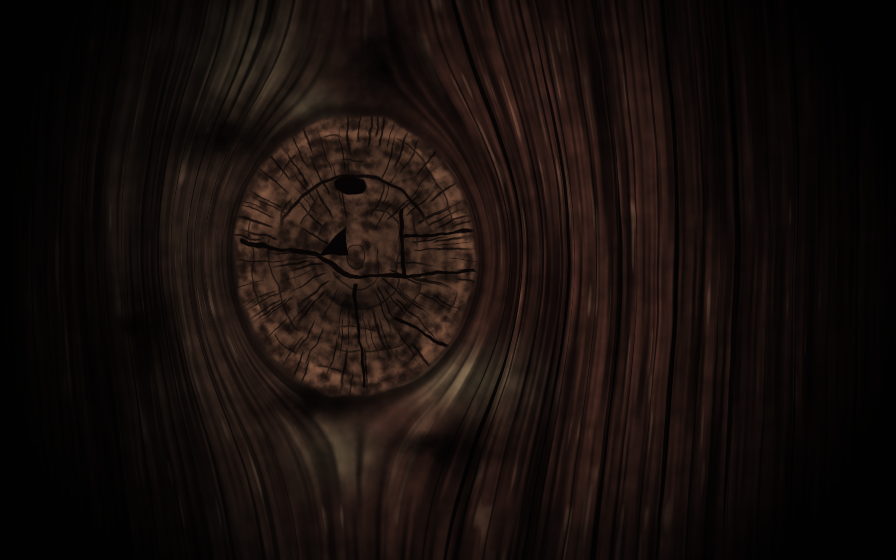
Write a Shadertoy shader that draws this texture.

```glsl
const vec2 KNOT = vec2(0.635, 0.542);
const float KNOT_RADIUS = 0.215;
const float KNOT_SQUASH = 0.86;
const float FLOW_RADIUS = 0.225;
const float CREVICE_GAP = 0.119;
const vec3 SHADOW = vec3(0.035, 0.018, 0.016);
const vec3 RED_WOOD = vec3(0.27, 0.155, 0.125);
const vec3 GREY_WOOD = vec3(0.23, 0.165, 0.13);
const vec3 WEATHERED = vec3(0.40, 0.35, 0.26);
const vec3 KNOT_WOOD = vec3(0.37, 0.25, 0.185);

// Main splits of the knot: start and end, relative to its centre
const vec4 SPLITS[8] = vec4[8](
    vec4(-0.205, 0.025, -0.075, 0.005), vec4(-0.075, 0.005, -0.010, -0.033),
    vec4(-0.010, -0.033, 0.090, -0.033), vec4(0.085, -0.033, 0.083, 0.083),
    vec4(0.090, 0.035, 0.210, 0.048), vec4(0.090, -0.033, 0.210, -0.027),
    vec4(0.170, -0.165, 0.073, -0.108), vec4(0.000, -0.050, 0.015, -0.230));

float hash(vec2 p) {
    vec3 h = fract(vec3(p.xyx) * 0.1031);
    h += dot(h, h.yzx + 33.33);
    return fract((h.x + h.y) * h.z);
}

float noise(vec2 p) {
    vec2 i = floor(p), f = fract(p);
    f = f * f * (3.0 - 2.0 * f);
    return mix(mix(hash(i), hash(i + vec2(1, 0)), f.x),
               mix(hash(i + vec2(0, 1)), hash(i + vec2(1, 1)), f.x), f.y);
}

float fbm(vec2 p) {
    float sum = 0.0, amp = 0.5;
    for (int i = 0; i < 4; i++) {
        sum += amp * noise(p);
        p = mat2(1.6, 1.2, -1.2, 1.6) * p + 7.3;
        amp *= 0.5;
    }
    return sum;
}

float blob(vec2 p, vec2 centre, vec2 size) {
    vec2 d = (p - centre) / size;
    return exp(-dot(d, d));
}

float line(float d, float width) {
    float aa = 0.8 / iResolution.y;
    return 1.0 - smoothstep(width - aa, width + aa, d);
}

float split(vec2 p, vec4 s) {
    vec2 a = p - s.xy, b = s.zw - s.xy;
    float h = clamp(dot(a, b) / dot(b, b), 0.0, 1.0);
    return length(a - b * h);
}

// Vertical fibres deflected like a stream around the knot
vec3 grain(vec2 p, vec2 e) {
    float bend = 1.0 - FLOW_RADIUS * FLOW_RADIUS / max(dot(e, e), 0.03);
    float s = e.x * bend + 0.018 * (fbm(p * vec2(5.0, 3.0)) - 0.5);
    float fine = noise(vec2(s * 170.0, p.y * 6.0));
    float mid = noise(vec2(s * 65.0 + 9.0, p.y * 2.5));
    float broad = noise(vec2(s * 16.0 + 31.0, p.y * 1.5));
    float tone = smoothstep(0.15, 1.0, 0.4 * fine + 0.34 * mid + 0.36 * broad);
    float right = smoothstep(0.25, 0.85, p.x);
    vec3 col = mix(SHADOW, mix(GREY_WOOD, RED_WOOD, right), tone);

    // Pale flecks and weathered fibres
    float fleck = smoothstep(0.72, 0.95, noise(vec2(s * 130.0 + 50.0, p.y * 13.0)));
    col += WEATHERED * 0.3 * fleck * smoothstep(0.35, 0.7, mid);
    float pale = blob(p, vec2(0.43, 0.91), vec2(0.11, 0.10))
               + blob(p, vec2(0.56, 0.81), vec2(0.05, 0.03))
               + blob(p, vec2(0.84, 0.32), vec2(0.11, 0.06))
               + blob(p, vec2(0.60, 0.19), vec2(0.07, 0.06));
    col = mix(col, WEATHERED * (0.25 + 0.9 * fine * (0.4 + mid)), min(pale, 1.0) * 0.75);

    // Long crevices with finer ones between
    float open = smoothstep(0.02, 0.08, abs(s));
    for (int i = 0; i < 2; i++) {
        float gap = i == 0 ? CREVICE_GAP : CREVICE_GAP * 0.37;
        float g = s / gap - 0.08;
        float id = floor(g + 0.5);
        float jitter = i == 0 ? 0.0 : 0.5 * (hash(vec2(id, 4.0)) - 0.5);
        float width = (i == 0 ? 0.0055 : 0.0032) * noise(vec2(id * 7.0, p.y * 4.0));
        float dark = line(abs(g - id - jitter) * gap, width) * open;
        col *= 1.0 - dark * (i == 0 ? mix(0.4, 0.88, right) : 0.65);
    }

    // Charred patches
    float char_ = blob(p, vec2(0.40, 0.76), vec2(0.10, 0.05))
                + blob(p, vec2(0.68, 0.89), vec2(0.08, 0.10))
                + blob(p, vec2(0.25, 0.41), vec2(0.06, 0.09))
                + blob(p, vec2(0.79, 0.20), vec2(0.10, 0.04))
                + blob(p, vec2(0.56, 0.28), vec2(0.09, 0.035));
    float rough = fbm(p * 38.0);
    return col * (1.0 - min(char_, 1.0) * (1.05 - 0.55 * rough)) * (0.7 + 0.6 * rough);
}

// Cut end of the branch: rings, radial checks, splits and holes
vec3 knotFace(vec2 q, float r) {
    vec2 w = q + 0.014 * (vec2(fbm(q * 28.0), fbm(q * 28.0 + 40.0)) - 0.47);
    float rough = fbm(q * 55.0);
    float rings = 0.5 + 0.5 * sin(r * 75.0 + 7.0 * fbm(q * 12.0));
    float tone = 0.25 + 0.75 * smoothstep(0.2, 0.75, rough) + 0.16 * (rings - 0.5);
    vec3 col = mix(SHADOW, KNOT_WOOD, tone * (0.55 + 0.5 * fbm(q * 13.0 + 5.0)));
    col *= 1.0 + 0.4 * blob(vec2(r, 0.0), vec2(0.9, 0.0), vec2(0.08));
    col *= 1.0 - 0.65 * blob(q, vec2(0.0, -0.08), vec2(0.07, 0.035));

    float turn = atan(w.y, w.x) / 6.28318;
    float dark = 0.0;
    for (int i = 0; i < 4; i++) {
        float count = 13.0 + 10.0 * float(i);
        float a = turn * count;
        float id = mod(floor(a), count);
        float h = hash(vec2(id, float(i) + 11.0));
        float d = abs(fract(a) - 0.5 + 0.6 * (h - 0.5)) / count * 6.28318 * length(w);
        float start = 0.2 + 0.65 * hash(vec2(id + 3.0, float(i)));
        float span = smoothstep(start, start + 0.05, r) * (1.0 - smoothstep(start + 0.2, start + 0.4, r));
        dark = max(dark, 0.75 * span * line(d, 0.0006 + 0.0015 * h));
    }
    float arcs = abs(fract(r * 6.0 + 0.5 * fbm(q * 14.0)) - 0.5) / 6.0 * KNOT_RADIUS;
    dark = max(dark, 0.6 * line(arcs, 0.0013) * smoothstep(0.48, 0.62, noise(q * 24.0 + 8.0)));
    float upper = smoothstep(0.03, 0.09, q.y);
    dark = max(dark, 0.85 * upper * line(abs(length(w) - 0.143), 0.0028));
    for (int i = 0; i < 8; i++) {
        float width = (i < 4 ? 0.0036 : 0.0026) * (0.6 + 0.8 * noise(q * 40.0));
        dark = max(dark, 0.95 * line(split(w, SPLITS[i]), width));
    }
    vec2 hole = w - vec2(-0.033, 0.017);
    float wedge = max(max(hole.x - 0.018, -hole.y - 0.016), (hole.y - hole.x) * 0.707 - 0.013);
    float slot = (length((w - vec2(-0.01, 0.127)) / vec2(0.03, 0.015)) - 1.0) * 0.015;
    dark = max(dark, line(min(wedge, slot), 0.0));
    return mix(col, SHADOW * 0.4, dark);
}

void mainImage(out vec4 fragColor, in vec2 fragCoord) {
    vec2 p = fragCoord / iResolution.y;
    p.x += 0.8 - 0.5 * iResolution.x / iResolution.y;
    vec2 q = p - KNOT;
    vec2 e = q * vec2(1.0, KNOT_SQUASH);
    float r = length(e) / KNOT_RADIUS + 0.09 * (fbm(q * 16.0) - 0.47);

    vec3 col = grain(p, e);
    col *= 1.0 - 0.5 * blob(vec2(r, 0.0), vec2(1.05, 0.0), vec2(0.06));
    col = mix(col, knotFace(q, r), 1.0 - smoothstep(0.98, 1.02, r));

    // Dim edges
    float edge = length((p - vec2(0.80, 0.52)) / vec2(0.82, 0.75));
    col *= 1.0 - smoothstep(0.35, 1.05, edge);
    fragColor = vec4(col + vec3(0.006, 0.004, 0.004), 1.0);
}
```
